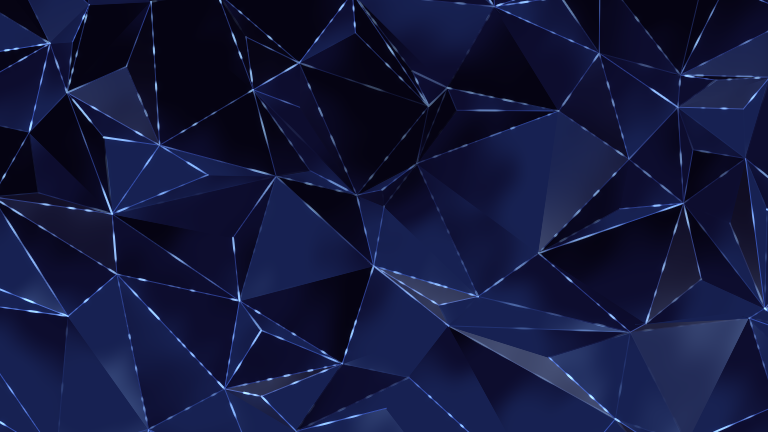
This background is drawn by a WebGL 1 fragment shader. Its source:

```glsl
precision highp float;

// Dark crystalline backdrop: an irregular mesh of navy glass facets.
// A jittered, slanted grid is split into triangles, some cut again into
// shards; their edges carry thin, broken glints of pale light.

uniform vec2 u_resolution;

const vec2 MESH_SCALE = vec2(3.8, 5.7); // grid cells per canvas height, along and across the slant

float hash(vec2 p) {
  return fract(sin(dot(p, vec2(127.1, 311.7))) * 43758.55);
}

vec2 hash2(vec2 p) {
  return vec2(hash(p), hash(p + 37.4));
}

float gradientNoise(vec2 p) {
  vec2 i = floor(p), f = p - i;
  vec2 u = f * f * f * (f * (f * 6.0 - 15.0) + 10.0);
  vec2 x = vec2(1.0, 0.0);
  float a = dot(hash2(i) * 2.0 - 1.0, f);
  float b = dot(hash2(i + x) * 2.0 - 1.0, f - x);
  float c = dot(hash2(i + x.yx) * 2.0 - 1.0, f - x.yx);
  float d = dot(hash2(i + 1.0) * 2.0 - 1.0, f - 1.0);
  return mix(mix(a, b, u.x), mix(c, d, u.x), u.y);
}

// Mesh vertex belonging to a grid cell, in canvas heights
vec2 vertex(vec2 cell) {
  return (cell + 0.05 + 0.9 * hash2(cell + 5.3)) / MESH_SCALE;
}

// Signed distance from q to the infinite line through a and b
float lineSide(vec2 q, vec2 a, vec2 b) {
  vec2 e = b - a;
  return (e.x * (q.y - a.y) - e.y * (q.x - a.x)) / max(length(e), 0.0001);
}

// Glass colour for a tone from black-violet up to steel blue
vec3 glass(float tone, float grey) {
  vec3 col = mix(vec3(0.02, 0.012, 0.07), vec3(0.05, 0.05, 0.18), smoothstep(0.12, 0.42, tone));
  col = mix(col, vec3(0.09, 0.13, 0.32), smoothstep(0.45, 0.72, tone));
  col = mix(col, vec3(0.25, 0.33, 0.53), smoothstep(0.88, 1.25, tone));
  vec3 silver = mix(vec3(0.07, 0.06, 0.15), vec3(0.3, 0.34, 0.48), smoothstep(0.2, 1.2, tone));
  return mix(col, silver, grey);
}

// Paint one triangle over col; light is the broad brightness of the scene
void paintShard(inout vec3 col, vec2 q, vec2 a, vec2 b, vec2 c, float light, float pixel) {
  float turn = sign(lineSide(c, a, b));
  float inside = turn * min(lineSide(q, a, b), min(lineSide(q, b, c), lineSide(q, c, a)));
  vec2 centre = (a + b + c) / 3.0;
  float seed = hash(centre);
  float angle = 6.283 * hash(centre + 2.7);
  float tone = light + 0.75 * seed;
  tone += 1.4 * dot(q - centre, vec2(cos(angle), sin(angle)));
  tone += 0.2 * gradientNoise(q * vec2(10.0, 6.0) + seed * 40.0);
  float grey = 0.85 * smoothstep(0.82, 0.86, hash(centre + 8.1)) * smoothstep(-0.1, 0.15, light);
  col = mix(col, glass(tone, grey), smoothstep(-pixel, 0.0, inside));
}

// Light carried by the edge from a to b: a faint line with bright dashes
vec3 edgeLight(vec2 q, vec2 a, vec2 b, float pixel) {
  vec2 e = b - a;
  float len = max(length(e), 0.0001);
  float along = clamp(dot(q - a, e) / (len * len), 0.0, 1.0);
  float dist = length(q - a - e * along);
  float strength = smoothstep(0.1, 0.75, hash(a + b));
  float dashes = mix(7.0, 55.0, hash(a + b + 3.9));
  float sparkle = smoothstep(-0.08, 0.32, gradientNoise(vec2(along * len * dashes, 60.0 * hash(a + b + 1.3))));
  float width = 0.0011 + 0.0013 * sparkle;
  float cover = clamp((width - dist) / pixel + 0.5, 0.0, 1.0);
  vec3 tint = mix(vec3(0.13, 0.2, 0.4), vec3(0.55, 0.72, 0.8), sparkle);
  vec3 halo = vec3(0.02, 0.04, 0.1) * exp(-dist * 200.0) * sparkle;
  return strength * (tint * cover + halo);
}

// A mesh triangle, either whole or cut into three shards around a tip
void drawFacet(inout vec3 col, inout vec3 glints, vec2 q, vec2 a, vec2 b, vec2 c, float light, float pixel) {
  vec2 centre = (a + b + c) / 3.0;
  if (hash(centre + 6.2) < 0.68) {
    paintShard(col, q, a, b, c, light, pixel);
    return;
  }
  vec2 w = hash2(centre + 4.4);
  vec2 tip = mix(mix(a, b, 0.25 + 0.5 * w.x), c, 0.15 + 0.5 * w.y);
  paintShard(col, q, a, b, tip, light, pixel);
  paintShard(col, q, b, c, tip, light, pixel);
  paintShard(col, q, c, a, tip, light, pixel);
  glints = max(glints, edgeLight(q, a, tip, pixel));
  glints = max(glints, max(edgeLight(q, b, tip, pixel), edgeLight(q, c, tip, pixel)));
}

void main() {
  vec2 p = gl_FragCoord.xy / u_resolution.y;
  float pixel = 1.0 / u_resolution.y;
  // Turn the mesh so that its long axis falls from upper left to lower right
  float tilt = 0.6;
  vec2 q = mat2(cos(tilt), sin(tilt), -sin(tilt), cos(tilt)) * p + 3.0;

  // Bluer towards the bottom, with a calm dark hollow in the middle
  vec2 hollow = (p - vec2(0.57 * u_resolution.x / u_resolution.y, 0.6)) / vec2(0.42, 0.26);
  float calm = exp(-dot(hollow, hollow));
  float light = 0.16 + 0.45 * (0.5 - p.y) - 0.2 * calm;

  vec3 col = vec3(0.03, 0.02, 0.09);
  vec3 glints = vec3(0.0);
  for (int j = -1; j <= 0; j++) {
    for (int i = -1; i <= 0; i++) {
      vec2 cell = floor(q * MESH_SCALE) + vec2(float(i), float(j));
      vec2 a = vertex(cell), b = vertex(cell + vec2(1.0, 0.0));
      vec2 c = vertex(cell + vec2(0.0, 1.0)), d = vertex(cell + 1.0);
      // Split each cell along its shorter diagonal
      bool rising = distance(a, d) < distance(b, c);
      drawFacet(col, glints, q, a, b, rising ? d : c, light, pixel);
      drawFacet(col, glints, q, rising ? a : b, d, c, light, pixel);
      glints = max(glints, rising ? edgeLight(q, a, d, pixel) : edgeLight(q, b, c, pixel));
      glints = max(glints, max(edgeLight(q, a, b, pixel), edgeLight(q, a, c, pixel)));
    }
  }
  gl_FragColor = vec4(col + glints * (1.0 - 0.6 * calm), 1.0);
}
```
